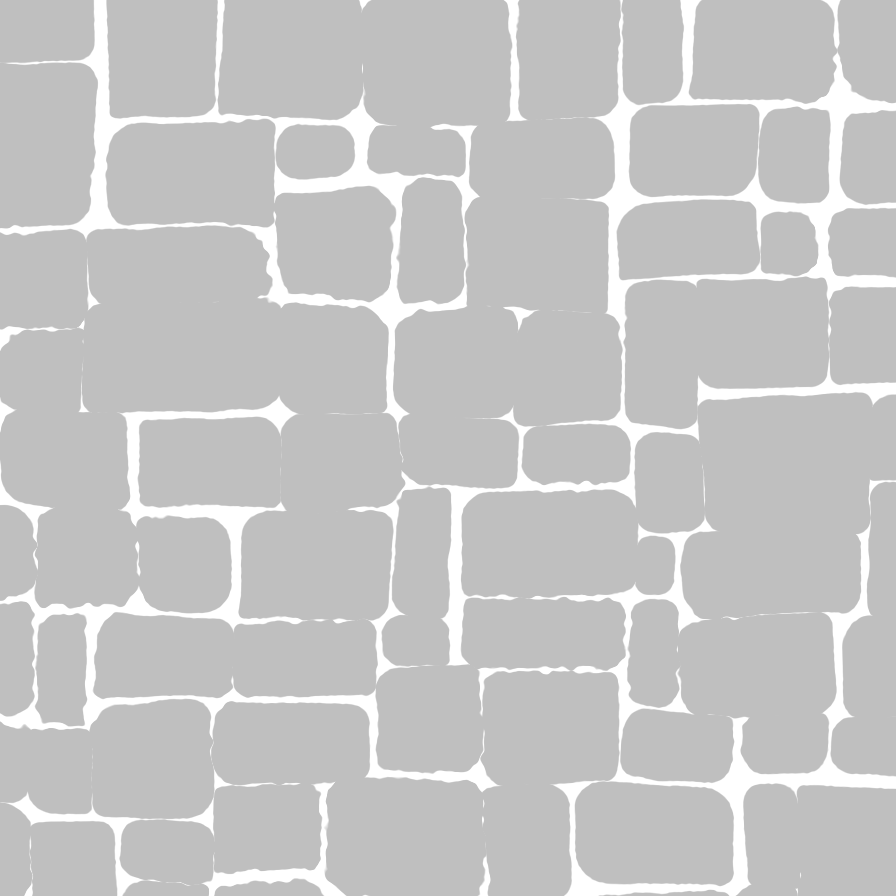
A three.js fragment shader for this texture:

```glsl
// Dry stone wall: flat grey blocks of uneven size with ragged white joints.
// A pinwheel lattice gives interlocking rectangles; each one is turned, inset
// (or grown into its neighbour), rounded per corner and roughened by noise.
varying vec2 vUv;

const vec3 STONE = vec3(0.75);
const vec3 JOINT = vec3(1.0);
const vec2 GRID = vec2(7.5, 9.0);   // stones across and up
const float LINE_JITTER = 0.68;     // shift of lattice lines, in cells
const float EDGE_SOFTNESS = 0.0009;

float hash(vec2 p) {
  vec3 q = fract(p.xyx * 0.1031);
  q += dot(q, q.yzx + 33.33);
  return fract((q.x + q.y) * q.z);
}

float valueNoise(vec2 p) {
  vec2 i = floor(p);
  vec2 f = fract(p);
  f = f * f * (3.0 - 2.0 * f);
  float low = mix(hash(i), hash(i + vec2(1.0, 0.0)), f.x);
  float high = mix(hash(i + vec2(0.0, 1.0)), hash(i + vec2(1.0)), f.x);
  return mix(low, high, f.y);
}

float signedNoise(vec2 p) {
  return 2.0 * valueNoise(p) - 1.0;
}

vec2 rotate(vec2 p, float angle) {
  float c = cos(angle);
  float s = sin(angle);
  return vec2(c * p.x - s * p.y, s * p.x + c * p.y);
}

float roundedBox(vec2 p, vec2 halfSize, float radius) {
  vec2 q = abs(p) - halfSize + radius;
  return length(max(q, 0.0)) + min(max(q.x, q.y), 0.0) - radius;
}

// Shifted position of the one wall line that runs through a lattice vertex.
vec2 wallLine(vec2 vertex) {
  return vertex + LINE_JITTER * (hash(vertex + 61.0) - 0.5);
}

// Joint share of one side; a negative value merges the stone with the next.
float sideInset(vec2 cell, float side) {
  return mix(-0.004, 0.008, hash(cell + side * vec2(19.0, 43.0)));
}

// Corners of a cell's rectangle (lower left in xy, upper right in zw).
// Horizontal and vertical wall lines alternate over the lattice vertices.
vec4 cellRect(vec2 cell) {
  vec2 a = wallLine(cell);
  vec2 b = wallLine(cell + vec2(1.0, 0.0));
  vec2 c = wallLine(cell + vec2(0.0, 1.0));
  vec2 d = wallLine(cell + vec2(1.0));
  float odd = mod(cell.x + cell.y, 2.0);
  return mix(vec4(c.x, a.y, b.x, d.y), vec4(a.x, b.y, d.x, c.y), odd);
}

float stoneDistance(vec2 p, vec2 cell, float crumble) {
  vec4 rect = cellRect(cell) / GRID.xyxy;
  vec2 lower = rect.xy + vec2(sideInset(cell, 1.0), sideInset(cell, 2.0));
  vec2 upper = rect.zw - vec2(sideInset(cell, 3.0), sideInset(cell, 4.0));
  vec2 halfSize = 0.5 * (upper - lower);

  float tilt = 0.08 * (hash(cell + 127.0) - 0.5);
  vec2 local = rotate(p - 0.5 * (lower + upper), tilt);

  // Each corner is worn by its own amount.
  vec2 corner = step(vec2(0.0), local);
  float wear = hash(cell * 3.0 + corner * vec2(31.0, 57.0) + 211.0);
  float radius = mix(0.006, 0.036, wear);
  radius = min(radius, 0.8 * min(halfSize.x, halfSize.y));

  vec2 seed = cell * 17.0;
  float rough = 0.0016 * signedNoise(p * 38.0 + seed);
  rough += crumble * 0.0030 * signedNoise(p * 105.0 + seed);
  rough += 0.0005 * signedNoise(p * 230.0 + seed);
  return roundedBox(local, halfSize, radius) + rough;
}

void main() {
  // Slow bending keeps the courses from looking ruled.
  vec2 bend = vec2(signedNoise(vUv * 9.0 + 5.0), signedNoise(vUv * 9.0 + 73.0));
  vec2 p = vUv + 0.005 * bend;

  // Only some stretches of edge are crumbly.
  float crumble = smoothstep(0.4, 0.8, valueNoise(vUv * 11.0 + 29.0));

  vec2 home = floor(p * GRID);
  float nearest = 1.0;
  for (int y = -1; y <= 1; y++) {
    for (int x = -1; x <= 1; x++) {
      vec2 cell = home + vec2(float(x), float(y));
      nearest = min(nearest, stoneDistance(p, cell, crumble));
    }
  }

  float joint = smoothstep(-EDGE_SOFTNESS, EDGE_SOFTNESS, nearest);
  gl_FragColor = vec4(mix(STONE, JOINT, joint), 1.0);
}
```
